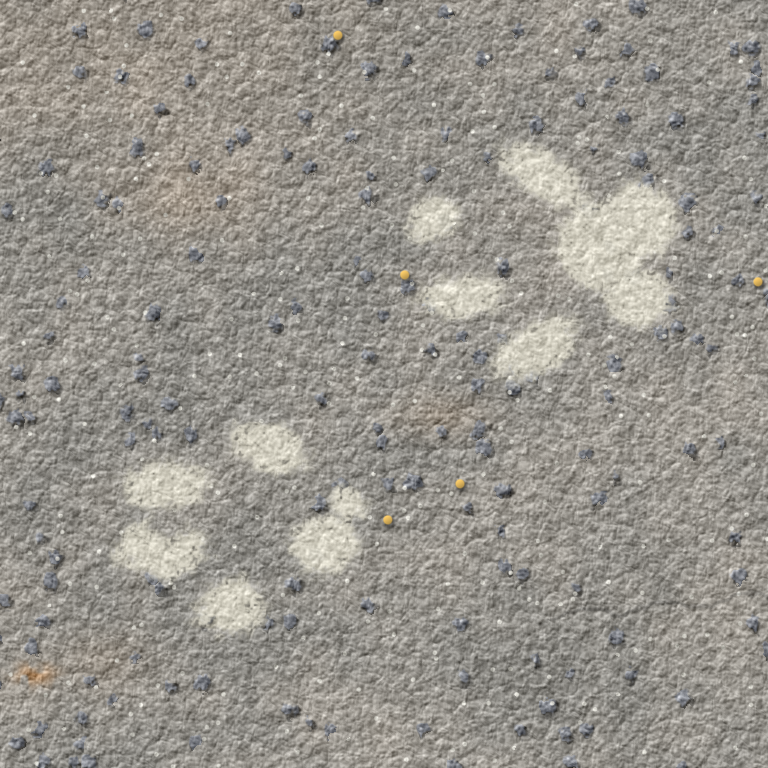
This texture is drawn by a three.js fragment shader. Its source:

```glsl
// Worn grey asphalt with two clusters of faded pale paint blots.
// Cellular noise at three scales forms a lit relief; ellipse distances with
// ragged, pitted edges form the paint; stones, chips and stains are scattered.

varying vec2 vUv;

const vec3 ASPHALT = vec3(0.575, 0.567, 0.545);
const vec3 WARM = vec3(0.635, 0.585, 0.525);
const vec3 PAINT = vec3(0.84, 0.825, 0.765);
const vec3 STONE = vec3(0.50, 0.515, 0.55);
const vec3 CHIP = vec3(0.84, 0.835, 0.80);
const vec3 PEBBLE = vec3(0.86, 0.70, 0.36);
const vec3 RUST = vec3(0.66, 0.44, 0.23);
const vec2 TO_LIGHT = vec2(-0.5, 0.866);
const float RELIEF_STEP = 0.0026;
const float RELIEF_GAIN = 0.85;
const float GRAIN = 0.17;
const float EDGE_RAGGED = 0.022;

vec2 hash2(vec2 p) {
  vec3 q = fract(vec3(p.xyx) * vec3(0.1031, 0.1030, 0.0973));
  q += dot(q, q.yzx + 33.33);
  return fract((q.xx + q.yz) * q.zy);
}

float valueNoise(vec2 p) {
  vec2 i = floor(p), f = fract(p);
  f = f * f * (3.0 - 2.0 * f);
  return mix(mix(hash2(i).x, hash2(i + vec2(1, 0)).x, f.x),
             mix(hash2(i + vec2(0, 1)).x, hash2(i + vec2(1, 1)).x, f.x), f.y);
}

// xy: offset from the nearest point, z: distance, w: random id
vec4 cellular(vec2 p) {
  vec2 base = floor(p);
  vec4 best = vec4(0.0, 0.0, 9.0, 0.0);
  for (int y = -1; y <= 1; y++) {
    for (int x = -1; x <= 1; x++) {
      vec2 cell = base + vec2(float(x), float(y));
      vec2 d = p - cell - hash2(cell);
      float len = length(d);
      if (len < best.z) best = vec4(d, len, hash2(cell + 71.0).y);
    }
  }
  return best;
}

float height(vec2 p) {
  p += 0.004 * vec2(valueNoise(p * 90.0), valueNoise(p * 90.0 + 40.0));
  return -0.50 * cellular(p * 48.0).z - 0.30 * cellular(p * 103.0 + 9.0).z
         - 0.19 * cellular(p * 185.0 + 23.0).z;
}

float ellipse(vec2 p, vec2 center, vec2 radii, float angle) {
  float c = cos(angle), s = sin(angle);
  p -= center;
  p = vec2(c * p.x + s * p.y, c * p.y - s * p.x);
  return (length(p / radii) - 1.0) * min(radii.x, radii.y);
}

float spot(vec2 p, vec2 center, vec2 radii) {
  vec2 q = (p - center) / radii;
  return exp(-dot(q, q));
}

float paintDistance(vec2 p) {
  // upper cluster: lobed pad, then its four blots
  float d = ellipse(p, vec2(0.783, 0.676), vec2(0.064, 0.059), -0.4);
  d = min(d, ellipse(p, vec2(0.836, 0.710), vec2(0.049, 0.054), 0.0));
  d = min(d, ellipse(p, vec2(0.833, 0.612), vec2(0.050, 0.043), -0.4));
  d = min(d, ellipse(p, vec2(0.709, 0.768), vec2(0.061, 0.031), -0.60));
  d = min(d, ellipse(p, vec2(0.566, 0.715), vec2(0.036, 0.032), 0.4));
  d = min(d, ellipse(p, vec2(0.595, 0.614), vec2(0.061, 0.030), 0.05));
  d = min(d, ellipse(p, vec2(0.698, 0.547), vec2(0.060, 0.036), 0.50));
  // lower cluster
  d = min(d, ellipse(p, vec2(0.352, 0.415), vec2(0.059, 0.033), -0.25));
  d = min(d, ellipse(p, vec2(0.219, 0.368), vec2(0.065, 0.034), 0.0));
  float notched = ellipse(p, vec2(0.210, 0.286), vec2(0.063, 0.040), 0.1);
  d = min(d, max(notched, -ellipse(p, vec2(0.218, 0.323), vec2(0.026, 0.018), 0.0)));
  d = min(d, ellipse(p, vec2(0.299, 0.211), vec2(0.051, 0.039), 0.35));
  d = min(d, ellipse(p, vec2(0.423, 0.290), vec2(0.049, 0.041), 0.0));
  return min(d, ellipse(p, vec2(0.453, 0.345), vec2(0.028, 0.022), -0.4));
}

void pebble(inout vec3 color, vec2 p, vec2 center) {
  vec2 q = p - center;
  color *= 1.0 - 0.45 * smoothstep(0.010, 0.004, length(q + 0.004 * TO_LIGHT));
  float body = smoothstep(0.0072, 0.0045, length(q));
  color = mix(color, PEBBLE * (1.0 + 35.0 * dot(q, TO_LIGHT)), body);
}

void main() {
  vec2 p = vUv;
  float fine = valueNoise(p * 250.0);
  float medium = valueNoise(p * 95.0 + 17.0);
  float broad = valueNoise(p * 22.0 + 5.0);
  float relief = height(p) - height(p + TO_LIGHT * RELIEF_STEP);

  // stains and slow changes of tone
  float sway = sin(p.x * 9.0 + 2.0 * sin(p.y * 7.0)) * sin(p.y * 11.0 - p.x * 4.0);
  float warmth = 0.22 * broad + 0.12 * sway + 0.4 * spot(p, vec2(0.1, 0.95), vec2(0.45, 0.18));
  warmth += 0.65 * spot(p, vec2(0.575, 0.458), vec2(0.055, 0.030));
  warmth += 0.50 * spot(p, vec2(0.25, 0.74), vec2(0.09, 0.05));
  warmth += 0.50 * spot(p, vec2(0.14, 0.14), vec2(0.06, 0.04));
  vec3 color = mix(ASPHALT, WARM, clamp(warmth, 0.0, 0.9));
  color += 0.025 * sway + 0.05 * (broad - 0.5);
  float rustPatch = spot(p, vec2(0.045, 0.122), vec2(0.025, 0.014));
  color = mix(color, RUST, 0.65 * rustPatch * smoothstep(0.3, 0.7, medium));

  // bluish stones with shadows, and small pale chips
  vec4 stone = cellular(p * 34.0 + 1.5 * vec2(medium, fine) / 5.0);
  float chosen = step(0.86, stone.w);
  float size = 0.18 + 1.3 * (stone.w - 0.86);
  color *= 1.0 - 0.4 * chosen * smoothstep(size + 0.12, size - 0.06, length(stone.xy + 0.15 * TO_LIGHT));
  color = mix(color, STONE + 0.45 * dot(stone.xy, TO_LIGHT),
              0.8 * chosen * smoothstep(size + 0.05, size - 0.06, stone.z));
  vec4 chip = cellular(p * 76.0 + 50.0);
  color = mix(color, CHIP, 0.8 * step(0.945, chip.w) * smoothstep(0.30, 0.14, chip.z));

  // faint crack at the lower right
  float crackLine = abs(p.y - 0.195 - 0.1 * (p.x - 0.7) - 0.006 * sin(p.x * 60.0) - 0.008 * (medium - 0.5));
  color *= 1.0 - 0.2 * smoothstep(0.005, 0.001, crackLine) * smoothstep(0.67, 0.74, p.x);

  // paint, worn at the rim and pitted inside
  float rough = 0.45 * medium + 0.30 * broad + 0.25 * fine - 0.5;
  float dist = paintDistance(p) + EDGE_RAGGED * 1.6 * rough;
  float cover = smoothstep(0.006, -0.010, dist);
  float pits = smoothstep(0.20, 0.48, 0.55 * fine + 0.45 * medium + 0.5 * relief - 0.5 * min(dist, 0.0) / 0.06);
  color = mix(color, PAINT, cover * mix(0.32, 0.92, pits));

  color += RELIEF_GAIN * relief * mix(1.0, 0.65, cover) + GRAIN * (fine - 0.5) + 0.08 * (medium - 0.5);

  pebble(color, p, vec2(0.440, 0.954));
  pebble(color, p, vec2(0.527, 0.642));
  pebble(color, p, vec2(0.599, 0.370));
  pebble(color, p, vec2(0.505, 0.323));
  pebble(color, p, vec2(0.987, 0.633));
  gl_FragColor = vec4(clamp(color, 0.0, 1.0), 1.0);
}
```
